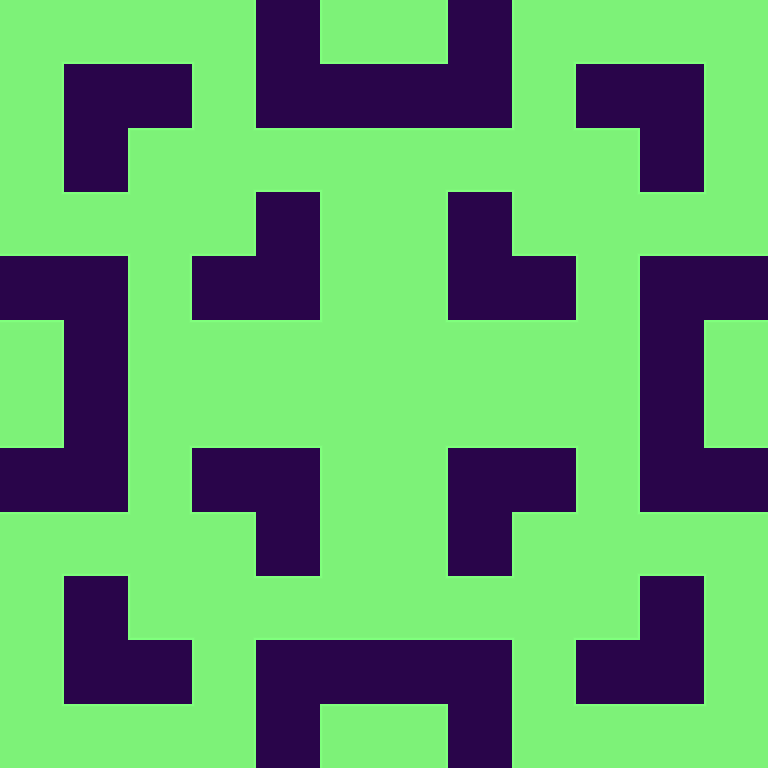
Give the GLSL for this pattern, as a three.js fragment shader.

```glsl
// Square maze-like tile: dark corner brackets and open frames on light green.
// A 12 x 12 cell grid is folded across both axes and the diagonals, so that
// four boxes in one wedge draw every bar; the folded tile wraps on all sides.

#define REPEATS 1.0
#define CELLS 12.0
#define RIM_WIDTH 0.0234
#define GROUND vec3(0.49, 0.95, 0.47)
#define RIM vec3(0.50, 1.00, 0.49)
#define INK vec3(0.16, 0.02, 0.29)

varying vec2 vUv;

// Signed distance, in cells, to the box between two corners (square metric)
float box(vec2 p, vec2 low, vec2 high) {
  vec2 d = max(low - p, p - high);
  return max(d.x, d.y);
}

// Signed distance to all bars
float bars(vec2 uv) {
  vec2 p = abs(fract(uv * REPEATS) - 0.5) * CELLS;
  p = vec2(max(p.x, p.y), min(p.x, p.y));

  // Inner brackets and outer corner brackets
  float d = box(p, vec2(1.0, 1.0), vec2(3.0, 2.0));
  d = min(d, box(p, vec2(4.0, 3.0), vec2(5.0, 5.0)));

  // Frames across the tile edges, extended past the folds
  d = min(d, box(p, vec2(4.0, -2.0), vec2(5.0, 2.0)));
  return min(d, box(p, vec2(4.0, 1.0), vec2(7.0, 2.0)));
}

void main() {
  float d = bars(vUv);
  float pixel = max(fwidth(vUv.x), fwidth(vUv.y)) * REPEATS * CELLS;

  // Thin bright rim around the bars, then the bars themselves
  float rim = clamp(0.5 + (1.5 * RIM_WIDTH - d) / pixel, 0.0, 1.0);
  float ink = clamp(0.5 - d / pixel, 0.0, 1.0);
  vec3 color = mix(GROUND, RIM, rim);
  gl_FragColor = vec4(mix(color, INK, ink), 1.0);
}
```
